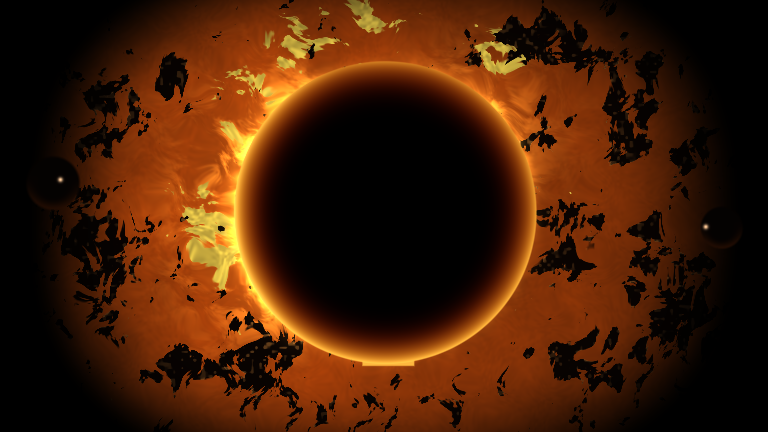
Give the GLSL for this background, as a Shadertoy shader.

```glsl
// A dark disc with a burning rim, eclipsing a sheet of worn copper foil.
// Foil scraps are warped noise cut by a threshold that soft regions lower;
// a rounded vignette, two glass beads and the rim glow are laid on top.

const vec2  DISC_CENTER = vec2(0.003, 0.008);
const float DISC_RADIUS = 0.350;
const float RIM_DEPTH   = 0.043;
const vec2  FRAME_SIZE  = vec2(0.87, 0.66);
const vec3  COPPER = vec3(0.60, 0.225, 0.032);
const vec3  GOLD   = vec3(0.90, 0.80, 0.30);
const vec3  CHAR   = vec3(0.035, 0.012, 0.004);
const vec3  FLAME  = vec3(1.05, 0.76, 0.26);
const vec3  GLINT  = vec3(0.92, 0.60, 0.26);

// Soft regions: center, then radii
const vec4 CHARRED[12] = vec4[12](
    vec4(-0.66, -0.08, 0.13, 0.18), vec4(-0.67, 0.25, 0.10, 0.12),
    vec4(-0.48, 0.33, 0.06, 0.06),  vec4(-0.47, -0.36, 0.10, 0.07),
    vec4(-0.28, -0.35, 0.09, 0.11), vec4(0.37, 0.40, 0.13, 0.08),
    vec4(0.56, 0.29, 0.09, 0.16),   vec4(0.71, 0.15, 0.06, 0.14),
    vec4(0.44, -0.05, 0.09, 0.11),  vec4(0.595, -0.09, 0.04, 0.12),
    vec4(0.48, -0.33, 0.15, 0.08),  vec4(0.71, -0.23, 0.09, 0.14));
const vec4 GILDED[6] = vec4[6](
    vec4(-0.34, 0.29, 0.08, 0.12),  vec4(-0.21, 0.41, 0.14, 0.07),
    vec4(-0.05, 0.45, 0.07, 0.05),  vec4(-0.415, 0.00, 0.07, 0.09),
    vec4(0.27, 0.37, 0.07, 0.06),   vec4(-0.38, -0.12, 0.06, 0.08));

float hash(vec2 p) {
    vec3 q = fract(vec3(p.xyx) * 0.1031);
    q += dot(q, q.yzx + 33.33);
    return fract((q.x + q.y) * q.z);
}

float noise(vec2 p) {
    vec2 i = floor(p), f = fract(p);
    f = f * f * (3.0 - 2.0 * f);
    return mix(mix(hash(i), hash(i + vec2(1, 0)), f.x),
               mix(hash(i + vec2(0, 1)), hash(i + vec2(1, 1)), f.x), f.y);
}

float fbm(vec2 p) {
    float sum = 0.0, amp = 0.46;
    for (int i = 0; i < 4; i++) {
        sum += amp * noise(p);
        p = mat2(1.6, 1.2, -1.2, 1.6) * p + 17.3;
        amp *= 0.6;
    }
    return sum;
}

float blob(vec2 p, vec4 region) {
    vec2 q = (p - region.xy) / region.zw;
    return min(1.2 * exp(-dot(q, q)), 1.0);
}

// Copper sheet with gold leaf, charred scraps and sparkling edges
vec3 foil(vec2 p, float heat) {
    float gilded = 0.0, charred = 0.35 * smoothstep(-0.22, -0.40, p.y);
    for (int i = 0; i < 6; i++) gilded = max(gilded, blob(p, GILDED[i]));
    for (int i = 0; i < 12; i++) charred = max(charred, blob(p, CHARRED[i]));
    charred = max(charred, 0.8 * blob(p, vec4(0.37, 0.20, 0.07, 0.11)));

    vec2 warp = vec2(noise(p * 18.0), noise(p * 18.0 + 51.0)) - 0.5;
    vec2 q = mat2(0.92, 0.39, -0.39, 0.92) * p + warp * 0.05;
    float scraps = fbm(q * vec2(34.0, 23.0) + 40.0);
    float leaf = fbm(q.yx * vec2(32.0, 20.0) + 90.0);
    float grain = noise(q * 120.0);

    vec3 col = COPPER * (0.72 + 0.36 * fbm(p * 7.0) + 0.08 * grain);
    col *= mix(1.12, 0.88, smoothstep(-0.5, 0.5, p.x));
    col += FLAME * heat * (0.12 + 0.9 * smoothstep(0.35, 0.75, leaf));

    float gold = smoothstep(0.0, 0.06, leaf - mix(0.84, 0.44, gilded));
    col = mix(col, GOLD * (0.75 + 0.35 * grain), gold * 0.92);

    float cut = scraps - mix(0.77, 0.41, charred);
    float sparkle = smoothstep(0.68, 0.90, noise(p * 105.0 + 7.0));
    float edge = exp(-pow(cut / 0.04, 2.0));
    vec3 scorched = CHAR + GLINT * sparkle * (0.16 + 0.5 * edge + heat);
    return mix(col, scorched, smoothstep(0.0, 0.04, cut));
}

// Glass bead: dark ball, faint lower reflection and a small highlight
vec3 bead(vec3 col, vec2 p, float radius, vec2 shine) {
    float d = length(p);
    vec3 ball = CHAR * 0.5 + COPPER * 0.22 * smoothstep(0.5, 1.0, d / radius)
              * smoothstep(0.3, -1.0, p.y / radius);
    ball += vec3(1.0, 0.8, 0.6) * exp(-dot(p - shine, p - shine) / 0.00003);
    return mix(col, ball, 1.0 - smoothstep(radius * 0.86, radius, d));
}

void mainImage(out vec4 fragColor, in vec2 fragCoord) {
    vec2 p = (fragCoord - 0.5 * iResolution.xy) / iResolution.y;
    float pixel = 1.0 / iResolution.y;
    vec2 v = p - DISC_CENTER;
    float r = length(v), outside = r - DISC_RADIUS;
    vec2 dir = v / max(r, 0.001);

    // Light leaking past the rim, strongest at left and upper right
    float left = smoothstep(0.25, 1.0, dot(dir, vec2(-0.99, 0.08)));
    float upper = pow(max(dot(dir, vec2(0.74, 0.67)), 0.0), 9.0);
    float leak = left + 0.5 * upper;
    float heat = leak * exp(-max(outside, 0.0) / 0.075);
    vec3 col = foil(p, heat);
    float halo = exp(-max(outside, 0.0) / 0.014);
    col += FLAME * halo * (0.10 + 0.6 * leak) * (0.3 + noise(p * 45.0));

    // Rounded vignette: a slow dimming, then a steep border
    vec2 s = pow(abs(p) / FRAME_SIZE, vec2(2.6));
    float rim = s.x + s.y;
    col *= (1.0 - 0.35 * smoothstep(0.15, 0.6, rim)) * (1.0 - smoothstep(0.36, 0.88, rim));

    col = bead(col, p - vec2(-0.766, 0.076), 0.066, vec2(0.017, 0.008));
    col = bead(col, p - vec2(0.782, -0.027), 0.052, vec2(-0.037, 0.002));

    // Bright tab under the disc, then the disc with its inner glow
    vec2 tab = abs(p - vec2(0.010, -0.340)) - vec2(0.060, 0.007);
    col = mix(col, FLAME * 0.95, 1.0 - smoothstep(-pixel, pixel, max(tab.x, tab.y)));
    float depth = max(-outside, 0.0);
    float power = 0.88 + 0.20 * left - 0.12 * dir.y + 0.06 * noise(p * 9.0);
    float glow = power * exp(-depth / RIM_DEPTH) * smoothstep(0.14, 0.03, depth);
    vec3 disc = FLAME * pow(vec3(glow), vec3(1.0, 1.75, 2.9));
    col = mix(disc, col, smoothstep(-pixel, pixel, outside));
    fragColor = vec4(clamp(col, 0.0, 1.0), 1.0);
}
```
